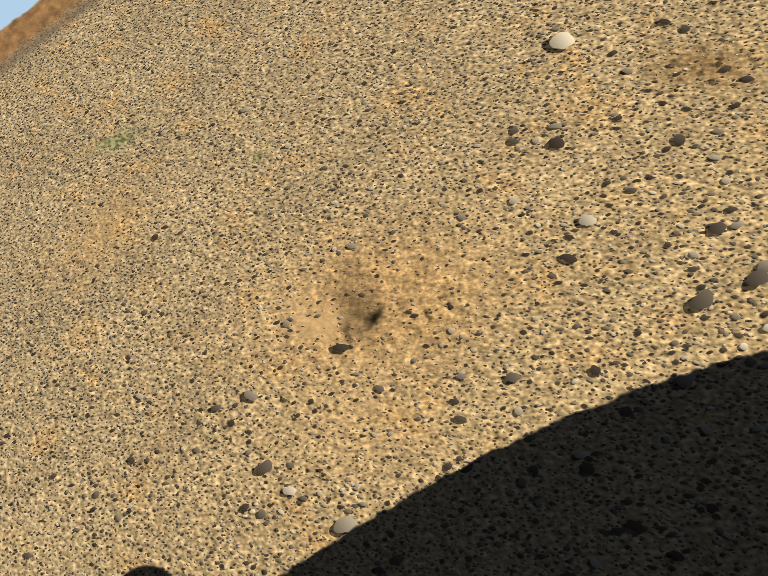
Reproduce this texture procedurally as a WebGL 2 fragment shader.

```glsl
#version 300 es
precision highp float;
// A sunlit stony desert slope with a dug hollow, a strip of sky and a large curved shadow.
// Gradient noise gives the sand its relief; jittered grids scatter pebbles that grow
// toward the lower right, and soft ellipses place the hollow, patches and plants.
uniform vec2 u_resolution;
out vec4 fragColor;

vec3 hash3(vec2 p) {
  vec3 q = fract(vec3(p.xyx) * vec3(0.1031, 0.1030, 0.0973));
  q += dot(q, q.yxz + 33.33);
  return fract((q.xxy + q.yzz) * q.zyx);
}

float gradientAt(vec2 cell, vec2 f, vec2 offset) {
  float a = 6.2832 * hash3(cell + offset).x;
  return dot(vec2(cos(a), sin(a)), f - offset);
}

float noise(vec2 p) {
  vec2 i = floor(p), f = fract(p);
  vec2 u = f * f * f * (f * (f * 6.0 - 15.0) + 10.0);
  return mix(mix(gradientAt(i, f, vec2(0, 0)), gradientAt(i, f, vec2(1, 0)), u.x),
             mix(gradientAt(i, f, vec2(0, 1)), gradientAt(i, f, vec2(1, 1)), u.x), u.y);
}

float fbm(vec2 p) {
  float sum = 0.0, amp = 0.6;
  for (int i = 0; i < 4; i++) {
    sum += amp * noise(p);
    p = mat2(1.6, 1.2, -1.2, 1.6) * p + 7.3;
    amp *= 0.55;
  }
  return sum;
}

mat2 rotate(float a) { return mat2(cos(a), sin(a), -sin(a), cos(a)); }

// Soft tilted ellipse: 1 at the centre, fading outward
float blob(vec2 p, vec2 centre, vec2 radius, float tilt) {
  vec2 d = rotate(-tilt) * (p - centre) / radius;
  return exp(-dot(d, d));
}

// Stone with a dark shadow on its left and a lit right side
vec3 stone(vec3 col, vec2 v, float r, float tone, float tilt, float aa) {
  mat2 turn = rotate(tilt);
  vec2 squash = vec2(1.0, 1.5);
  float wobble = 1.0 + 0.3 * noise(v / r * 1.3 + tilt * 9.0);
  float body = length(turn * v * squash) * wobble - r;
  float shadow = length(turn * (v + r * vec2(0.55, 0.35)) * squash) * wobble - r;
  vec3 tint = mix(vec3(0.27, 0.23, 0.19), vec3(0.86, 0.79, 0.66), tone);
  tint *= 1.0 + 0.25 * clamp(dot(v, vec2(0.8, 0.6)) / r, -1.0, 1.0);
  col = mix(col, col * 0.42, 1.0 - smoothstep(-aa, aa, shadow));
  return mix(col, tint, 1.0 - smoothstep(-aa, aa, body));
}

vec3 pebbles(vec3 col, vec2 q, float scale, float density, float aa) {
  vec2 g = rotate(scale) * q * scale;
  vec3 h = hash3(floor(g) + scale), k = hash3(floor(g) + scale + 71.0);
  if (h.x > density) return col;
  vec2 v = rotate(-scale) * (fract(g) - 0.32 - 0.36 * k.xy);
  return stone(col, v, mix(0.14, 0.34, h.y * h.y), h.z * h.z, k.z * 3.14, aa * scale);
}

void main() {
  vec2 p = gl_FragCoord.xy / u_resolution * vec2(1.33333, 1.0);
  float aa = 0.7 / u_resolution.y;
  vec2 q = p / (1.0 + 0.35 * (p.x - p.y));
  float nearness = smoothstep(-0.8, 0.9, p.x - p.y);

  // Patches of bare, warm sand
  vec2 w = p + 0.035 * vec2(fbm(p * 9.0), fbm(p * 9.0 + 40.0));
  float mound = min(1.0, 1.25 * blob(w, vec2(0.67, 0.47), vec2(0.21, 0.12), 0.25));
  float dug = blob(w, vec2(1.225, 0.885), vec2(0.085, 0.04), 0.0);
  float bare = max(mound, max(dug, 0.7 * blob(w, vec2(0.18, 0.60), vec2(0.12, 0.05), 0.6)));
  bare = max(bare, 0.5 * blob(w, vec2(0.62, 0.28), vec2(0.16, 0.11), 0.0));

  // Sand colour, relief and grain
  vec3 col = mix(vec3(0.70, 0.605, 0.45), vec3(0.765, 0.645, 0.45), nearness);
  col = mix(col, vec3(0.79, 0.625, 0.405), bare * 0.85);
  col *= 1.0 + 0.16 * fbm(rotate(-0.65) * p * vec2(4.0, 12.0));
  col = mix(col, vec3(0.80, 0.63, 0.40), 0.6 * smoothstep(0.05, 0.4, fbm(q * 10.0 + 3.0)));
  vec2 sun = vec2(0.006, 0.004);
  col *= 1.0 + (0.32 + 0.2 * mound) * (fbm(q * 45.0) - fbm((q + sun) * 45.0));
  col *= 1.0 + (0.5 - 0.25 * bare) * noise(q * 150.0) + 0.22 * noise(q * 260.0);

  // Hollow: pale floor, shaded right wall, dark mouth, loose clods
  col = mix(col, vec3(0.85, 0.69, 0.47), 0.75 * blob(w, vec2(0.555, 0.442), vec2(0.065, 0.035), 0.2));
  col *= 1.0 - 0.38 * blob(w, vec2(0.628, 0.468), vec2(0.028, 0.05), 0.3);
  col *= 1.0 - 0.75 * blob(w, vec2(0.651, 0.452), vec2(0.009, 0.023), -0.45);
  col *= 1.0 - 0.4 * blob(w, vec2(0.61, 0.428), vec2(0.008, 0.025), 0.1);
  float clods = blob(p, vec2(0.745, 0.475), vec2(0.055, 0.06), 0.0) + dug;
  col *= 1.0 - 0.55 * clods * smoothstep(0.0, 0.35, fbm(p * 38.0));
  col *= 1.0 - 0.22 * dug;

  // Scattered pebbles, fine to coarse
  float cover = 1.0 - 0.8 * bare;
  col = pebbles(col, q, 150.0, 0.50 * cover, aa);
  col = pebbles(col, q, 105.0, 0.48 * cover, aa);
  col = pebbles(col, q + 3.1, 73.0, 0.32 * cover * (0.35 + nearness), aa);
  col = pebbles(col, q + 5.7, 41.0, 0.20 * cover * nearness, aa);
  col = pebbles(col, q + 8.2, 27.0, 0.13 * cover * nearness * nearness, aa);

  // Larger stones: x, y, radius, tone
  vec4 big[10] = vec4[10](vec4(0.976, 0.929, 0.021, 0.95), vec4(1.22, 0.479, 0.022, 0.2),
    vec4(1.316, 0.517, 0.02, 0.15), vec4(0.967, 0.752, 0.014, 0.0), vec4(1.019, 0.618, 0.015, 0.8),
    vec4(1.247, 0.604, 0.015, 0.1), vec4(0.46, 0.189, 0.015, 0.2), vec4(0.6, 0.088, 0.02, 0.6),
    vec4(0.503, 0.148, 0.012, 0.9), vec4(0.89, 0.345, 0.013, 0.25));
  for (int i = 0; i < 10; i++)
    col = stone(col, p - big[i].xy, big[i].z, big[i].w, -0.25 + 0.3 * sin(float(i) * 5.0), aa);

  // Dry plants
  float leaf = smoothstep(-0.25, 0.25, noise(p * 130.0));
  float plant = blob(w, vec2(0.197, 0.752), vec2(0.042, 0.012), 0.45);
  plant += 0.6 * blob(w, vec2(0.44, 0.722), vec2(0.018, 0.008), 0.6);
  col = mix(col, mix(vec3(0.37, 0.38, 0.22), vec3(0.68, 0.67, 0.46), leaf), min(plant, 0.85));

  // Far hill, track and sky in the upper left corner
  float ridge = (1.0 - p.y) + 0.76 * p.x + 0.006 * fbm(p * 40.0);
  vec3 hill = vec3(0.60, 0.45, 0.29) * (1.0 + 0.5 * fbm(p * 60.0));
  col = mix(col, hill, 1.0 - smoothstep(0.095, 0.125, ridge));
  float track = (ridge - 0.122) / 0.012;
  col = mix(col, vec3(0.46, 0.39, 0.31), 0.65 * exp(-track * track));
  col = mix(col, vec3(0.70, 0.82, 0.91), 1.0 - smoothstep(0.052 - aa, 0.056 + aa, ridge));

  // Large curved shadow and the small rounded one at the lower edge
  float t = p.x - 0.486;
  float rim = p.y - (0.68 * t - 0.256 * t * t) + 0.008 * noise(p * 45.0);
  float shade = 1.0 - smoothstep(-0.004, 0.004, rim);
  float bump = length((p - vec2(0.257, -0.022)) / vec2(0.05, 0.04)) - 1.0;
  shade = max(shade, 1.0 - smoothstep(-0.08, 0.08, bump));
  fragColor = vec4(clamp(mix(col, col * vec3(0.175, 0.20, 0.25), shade), 0.0, 1.0), 1.0);
}
```
